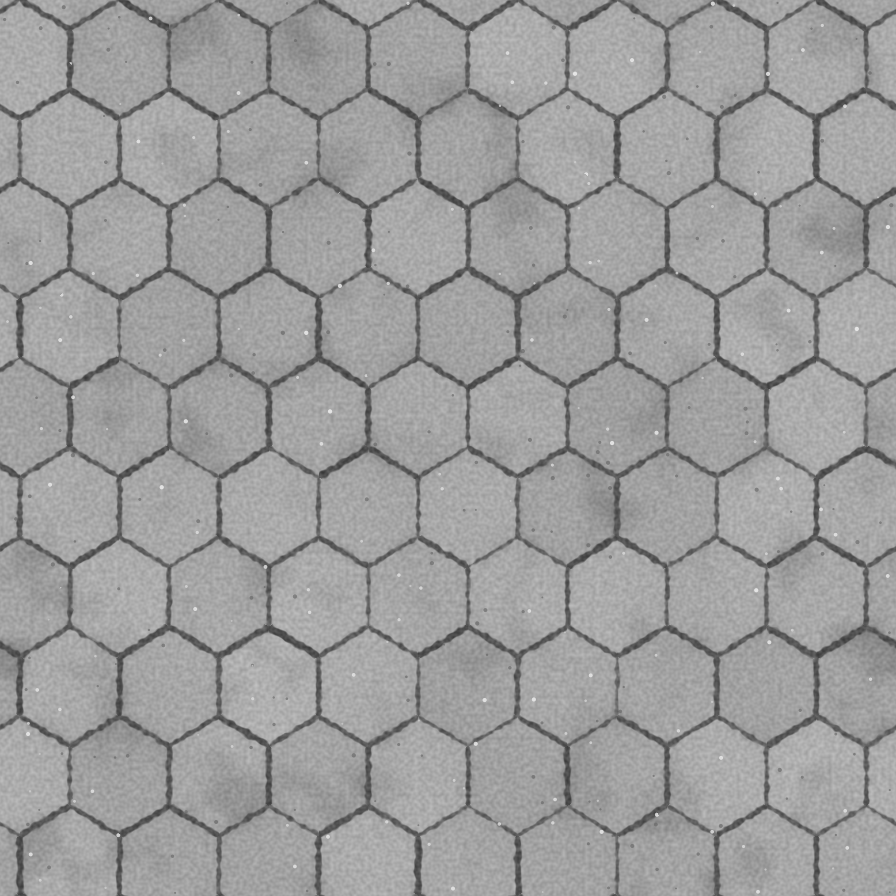
This texture is drawn by a WebGL 2 fragment shader. Its source:

```glsl
#version 300 es
precision highp float;

#define GRID vec2(9.0, 10.0)       // columns and rows of pavers
#define PHASE vec2(0.70, 0.34)     // centre of the first paver, in cells
#define JOINT_HALF 0.024           // half joint width, in columns
#define JOINT_VARY 0.015           // width change from edge to edge
#define JOINT_RAGGED 0.022         // roughness of the paver rims
#define JOINT_DARK 0.30
#define JOINT_LIGHT 0.40
#define PAVER_GREY 0.655
#define PAVER_VARY 0.045           // tone change from paver to paver
#define STAIN 0.085
#define GRAIN 0.085
#define SPECK_GRID 80.0

uniform vec2 u_resolution;
out vec4 outColor;

const float ROW_SCALE = 0.866025;  // row spacing of a regular hexagon

vec2 hash2(vec2 p) {
    vec3 q = fract(p.xyx * vec3(0.1031, 0.1030, 0.0973));
    q += dot(q, q.yzx + 33.33);
    return fract((q.xx + q.yz) * q.zy);
}

// Gradient noise that wraps after a whole number of periods
float gradientAt(vec2 cell, vec2 offset, float period, float seed) {
    float angle = 6.28318 * hash2(mod(cell, period) + seed).x;
    return dot(vec2(cos(angle), sin(angle)), offset);
}

float noise(vec2 uv, float period, float seed) {
    vec2 p = uv * period, i = floor(p), f = p - i;
    vec2 s = f * f * f * (f * (f * 6.0 - 15.0) + 10.0);
    vec2 e = vec2(1.0, 0.0);
    float low = mix(gradientAt(i, f, period, seed),
                    gradientAt(i + e, f - e, period, seed), s.x);
    float high = mix(gradientAt(i + e.yx, f - e.yx, period, seed),
                     gradientAt(i + 1.0, f - 1.0, period, seed), s.x);
    return mix(low, high, s.y);
}

// Centre of the nearest hexagon among two interleaved grids
vec2 nearestCentre(vec2 p) {
    vec2 a = vec2(round(p.x), 2.0 * round(p.y * 0.5));
    vec2 b = vec2(floor(p.x) + 0.5, 2.0 * floor(p.y * 0.5) + 1.0);
    vec2 metric = vec2(1.0, ROW_SCALE);
    return length((p - a) * metric) < length((p - b) * metric) ? a : b;
}

// Small round dots at random places: x is coverage, y a random tone
vec2 specks(vec2 uv, float density, float seed, float pixel) {
    vec2 p = uv * SPECK_GRID, cell = mod(floor(p), SPECK_GRID);
    vec2 place = 0.25 + 0.5 * hash2(cell + seed);
    vec2 pick = hash2(cell + seed + 131.0);
    float radius = mix(0.08, 0.19, pick.y);
    float soft = pixel * SPECK_GRID * 0.6;
    float dotMask = 1.0 - smoothstep(radius - soft, radius + soft, length(fract(p) - place));
    return vec2(dotMask * step(pick.x, density), pick.y);
}

void main() {
    vec2 uv = gl_FragCoord.xy / u_resolution;
    float pixel = 1.0 / min(u_resolution.x, u_resolution.y);

    // Hexagon lattice and distance to the closest edge
    vec2 p = uv * GRID - PHASE;
    vec2 centre = nearestCentre(p);
    vec2 local = (p - centre) * vec2(1.0, ROW_SCALE);
    vec2 side = vec2(local.x < 0.0 ? -1.0 : 1.0, local.y < 0.0 ? -1.0 : 1.0);
    float upright = abs(local.x);
    float slanted = dot(abs(local), vec2(0.5, ROW_SCALE));
    float edge = 0.5 - max(upright, slanted);

    // Wrapped identities of the paver and of the edge it shares
    vec2 id = vec2(2.0, 1.0) * centre;
    vec2 neighbour = upright > slanted ? vec2(2.0 * side.x, 0.0) : side;
    vec2 paver = hash2(mod(id, GRID * vec2(2.0, 1.0)) + 17.0);
    vec2 shared_ = hash2(mod(2.0 * id + neighbour, GRID * vec2(4.0, 2.0)) + 59.0);

    // Noise layers
    float broad = noise(uv, 5.0, 3.0);
    float cloud = noise(uv, 13.0, 23.0) + 0.5 * noise(uv, 29.0, 41.0);
    float rough = noise(uv, 128.0, 7.0);
    float fine = noise(uv, 236.0, 11.0) + 0.5 * rough;

    // Paver surface: tone, stains, worn rim and grain
    float grey = PAVER_GREY + PAVER_VARY * (paver.x - 0.5) + 0.03 * broad;
    float stain = smoothstep(0.0, 0.7, cloud + 0.25 * (paver.y - 0.5));
    grey -= STAIN * stain * mix(0.3, 1.0, paver.y);
    grey -= 0.05 * exp(-edge * 16.0) * (0.7 + cloud);
    grey += GRAIN * fine;

    // Dark pits and pale chips
    vec2 pit = specks(uv, 0.035, 211.0, pixel);
    vec2 chip = specks(uv, 0.02 + 0.05 * max(cloud, 0.0), 307.0, pixel);
    grey = mix(grey, 0.40, pit.x * 0.65);

    // Joints: uneven width, depth and filling
    float width = JOINT_HALF + JOINT_VARY * (shared_.x - 0.5) + 0.006 * broad;
    float ragged = edge + JOINT_RAGGED * (rough + 0.4 * noise(uv, 70.0, 89.0));
    float soft = 0.008 + pixel * GRID.x * 0.5;
    float joint = 1.0 - smoothstep(width - soft, width + soft, ragged);
    float filling = mix(JOINT_DARK, JOINT_LIGHT, 1.0 - shared_.x * 0.7 - shared_.y * 0.3);
    grey = mix(grey, filling + 0.12 * fine, joint);
    grey = mix(grey, mix(0.78, 0.95, chip.y), chip.x * 0.8);

    outColor = vec4(vec3(grey), 1.0);
}
```
